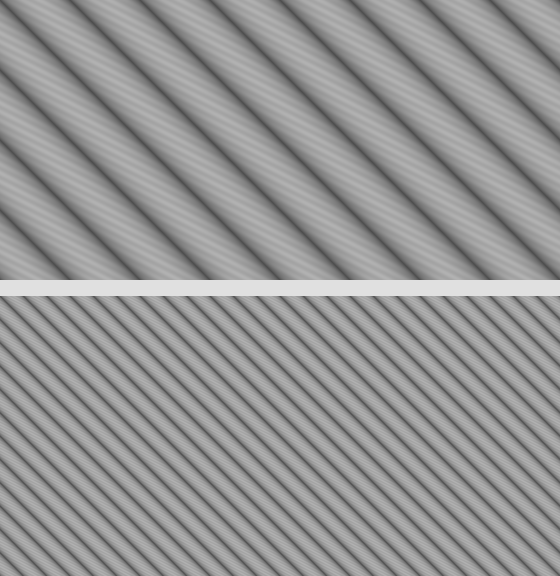
Top: one tile. Bottom: repeated 3 by 3.
Write a WebGL 1 fragment shader that draws this pattern.

```glsl
precision highp float;

// Diagonal grey strands, like laid rope or corrugated cord: each strand is shaded
// as a half cylinder between dark grooves, and finer fibres cross it at a
// shallower slope. All phases use whole repeats, so the canvas tiles.

uniform vec2 u_resolution;

const float TAU = 6.2831853;
const vec2 STRAND_REPEATS = vec2(8.0, 4.0);   // grooves across and down
const vec2 FIBRE_REPEATS = vec2(32.0, 32.0);  // fibres across and down
const float GROOVE_GREY = 0.215;
const float CREST_GREY = 0.67;
const float FIBRE_CONTRAST = 0.04;            // relative to the local grey
const float GROOVE_SOFTNESS = 0.02;           // in half strand widths

// Height of a half cylinder, 0 in the groove and 1 on the crest.
float strandHeight(float phase, float pixelWidth) {
  float fromCrest = abs(2.0 * fract(phase) - 1.0);
  float fromGroove = 1.0 - fromCrest;
  float soft = max(GROOVE_SOFTNESS, 0.5 * pixelWidth);
  fromGroove = min(sqrt(fromGroove * fromGroove + soft * soft), 1.0);
  return sqrt(fromGroove * (2.0 - fromGroove));
}

// Sine ridges, faded out where they become finer than the pixels.
float fibreRidge(float phase, float pixelWidth) {
  float visible = 1.0 - smoothstep(0.25, 0.5, pixelWidth);
  return visible * sin(TAU * phase);
}

void main() {
  vec2 uv = gl_FragCoord.xy / u_resolution;

  // Phase change per pixel of each family of lines
  float strandPixel = 2.0 * length(STRAND_REPEATS / u_resolution);
  float fibrePixel = length(FIBRE_REPEATS / u_resolution);

  // Rounded strands with dark grooves
  float height = strandHeight(dot(uv, STRAND_REPEATS), strandPixel);
  float grey = mix(GROOVE_GREY, CREST_GREY, height);

  // Fine fibres, fading into the grooves
  float fibre = fibreRidge(dot(uv, FIBRE_REPEATS), fibrePixel);
  grey *= 1.0 + FIBRE_CONTRAST * height * fibre;

  gl_FragColor = vec4(vec3(grey), 1.0);
}
```
